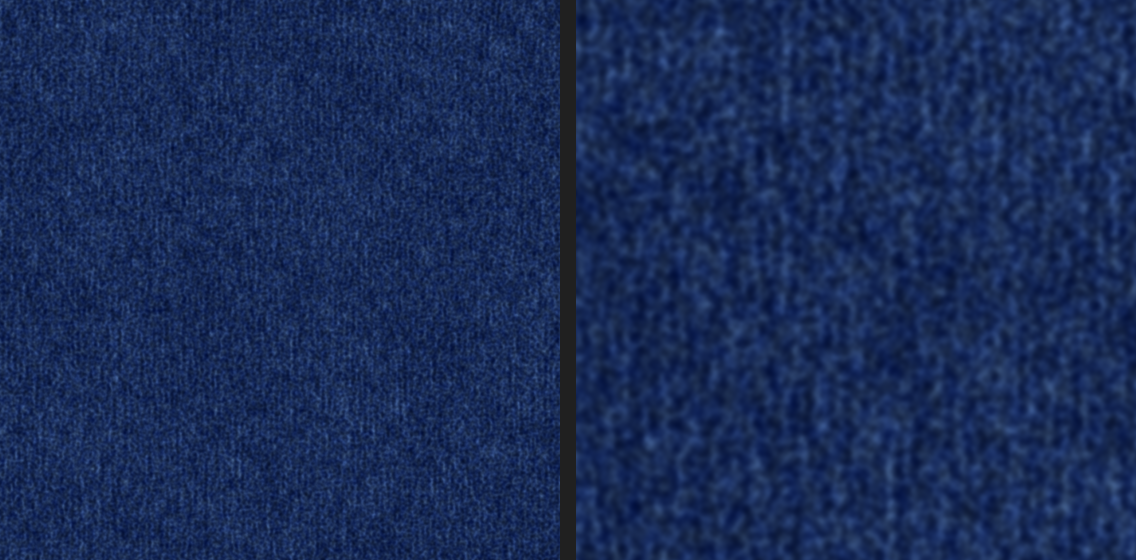
Left: the whole. Right: its middle third, enlarged.
Reproduce this texture procedurally as a Shadertoy shader.

```glsl
// Dark blue denim: fine vertical ribs under short yarn streaks and woven grain.
// Layers of gradient noise, stretched along the warp, sum to one tone value,
// which shifts a navy base colour; a separate layer varies the dye saturation.

const float TAU = 6.2831853;
const vec3 NAVY = vec3(0.097, 0.171, 0.343);
const vec3 TONE_SHIFT = vec3(0.025, 0.032, 0.038);
const vec3 DYE_SHIFT = vec3(-0.007, -0.004, 0.014);
const float RIB_COUNT = 96.0;

// Integer hash of a lattice cell to 0..1
float hashCell(ivec2 cell, uint seed) {
    uint h = uint(cell.x) * 1597334677u ^ uint(cell.y) * 3812015801u ^ seed * 2654435769u;
    h = (h ^ (h >> 16)) * 2246822519u;
    h = (h ^ (h >> 13)) * 3266489917u;
    h ^= h >> 16;
    return float(h >> 8) / 16777216.0;
}

// Dot product of a random unit gradient with the offset from its corner
float cornerSlope(ivec2 cell, vec2 offset, uint seed) {
    float angle = TAU * hashCell(cell, seed);
    return dot(vec2(cos(angle), sin(angle)), offset);
}

// Gradient noise, scaled to a spread of about one
float gradientNoise(vec2 p, uint seed) {
    ivec2 cell = ivec2(floor(p));
    vec2 f = fract(p);
    vec2 w = f * f * f * (f * (f * 6.0 - 15.0) + 10.0);
    float a = cornerSlope(cell, f, seed);
    float b = cornerSlope(cell + ivec2(1, 0), f - vec2(1.0, 0.0), seed);
    float c = cornerSlope(cell + ivec2(0, 1), f - vec2(0.0, 1.0), seed);
    float d = cornerSlope(cell + ivec2(1, 1), f - vec2(1.0, 1.0), seed);
    return 4.0 * mix(mix(a, b, w.x), mix(c, d, w.x), w.y);
}

// Two tilted octaves hide the noise lattice in the finest grain
float wovenGrain(vec2 uv, float scale) {
    vec2 tilted = mat2(0.8, 0.6, -0.6, 0.8) * uv;
    return 0.7 * gradientNoise(tilted * scale, 1u)
         + 0.7 * gradientNoise(uv * scale * vec2(0.83, 0.72) + 0.37, 2u);
}

// Vertical yarn streaks of two lengths
float yarnStreaks(vec2 uv) {
    return 0.8 * gradientNoise(uv * vec2(128.0, 54.0), 3u)
         + 0.6 * gradientNoise(uv * vec2(98.0, 22.0) + 0.5, 4u);
}

// Slightly wandering ribs that fade in and out
float ribs(vec2 uv, float count) {
    float wander = 0.5 * gradientNoise(uv * vec2(14.0, 9.0), 5u);
    float strength = 1.0 + 0.4 * gradientNoise(uv * vec2(22.0, 12.0), 6u);
    return strength * cos(TAU * count * uv.x + wander);
}

// Soft blotches of wear, from small to broad
float mottle(vec2 uv) {
    return 0.75 * gradientNoise(uv * vec2(40.0, 28.0), 7u)
         + 0.5 * gradientNoise(uv * vec2(15.0, 11.0) + 0.2, 8u)
         + 0.4 * gradientNoise(uv * vec2(5.0, 4.0) + 0.6, 10u);
}

void mainImage(out vec4 fragColor, in vec2 fragCoord) {
    vec2 uv = fragCoord / iResolution.y;

    // Combine the cloth layers
    float tone = 1.06 * wovenGrain(uv, 172.0)
               + 0.76 * yarnStreaks(uv)
               + 0.36 * ribs(uv, RIB_COUNT)
               + 0.44 * mottle(uv);

    // Lift the highlights a little more than the shadows sink
    tone += 0.06 * (tone * tone - 1.5);

    // Dye the cloth
    float dye = gradientNoise(uv * vec2(105.0, 82.0), 9u);
    vec3 color = NAVY + TONE_SHIFT * tone + DYE_SHIFT * dye;
    fragColor = vec4(clamp(color, 0.0, 1.0), 1.0);
}
```
